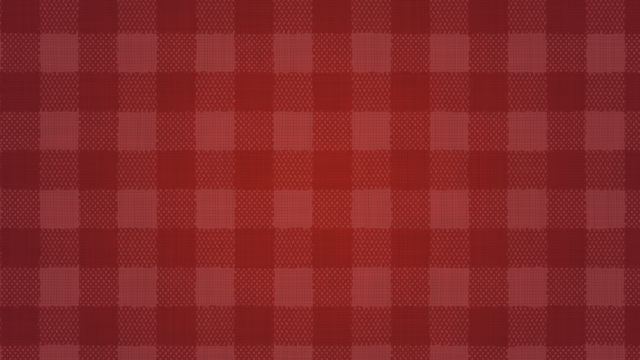
Reproduce this texture procedurally as a WebGL 1 fragment shader.

```glsl
precision highp float;
// Woven red gingham: light warp and weft bands cross on a dark ground.
// Crossed bands blend fully, while single bands show as staggered stitches
// from products of sines. A warm central glow and thread wear finish it.

uniform vec2 u_resolution;

const float PI = 3.14159265;
const float HALF_CHECK = 0.10835;               // band width, canvas height = 1
const vec2 BAND_ORIGIN = vec2(0.1105, -0.0680); // lower left of a light check
const vec2 WEFT_STITCHES = vec2(15.0, 13.0);    // half stitches per band
const vec2 WARP_STITCHES = vec2(17.0, 10.0);
const vec2 PLAIN_THREADS = vec2(14.0, 13.0);

const vec3 DARK_CENTER = vec3(0.580, 0.130, 0.105);
const vec3 DARK_EDGE = vec3(0.420, 0.105, 0.125);
const vec3 LIGHT_CENTER = vec3(0.655, 0.235, 0.220);
const vec3 LIGHT_EDGE = vec3(0.530, 0.205, 0.225);

float hash(vec2 p) {
  vec3 q = fract(vec3(p.xyx) * 0.1031);
  q += dot(q, q.yzx + 33.33);
  return fract((q.x + q.y) * q.z);
}

// Layered sines for slow wandering of threads, about -1 to 1.
float drift(vec2 p) {
  return 0.5 * sin(p.x * 2.3 + 1.7 * sin(p.y * 1.9))
       + 0.3 * sin(p.y * 4.1 + p.x * 1.3)
       + 0.2 * sin(p.x * 7.7 - p.y * 5.3);
}

// 1 inside light bands of unit width, 0 between them.
float band(float v, float shift) {
  float inside = 0.5 - abs(mod(v + 0.5, 2.0) - 1.0);
  return smoothstep(-0.025, 0.025, inside + shift);
}

// Small ragged offset of a band edge, one value per crossing thread.
float ragged(float thread, float side) {
  return 0.05 * (hash(vec2(floor(thread), floor(side) + 40.0)) - 0.5);
}

// Staggered stitches; slant tilts alternate rows in opposite directions.
float stitches(vec2 u, vec2 count, float slant) {
  vec2 t = u * count;
  t.x += slant * cos(PI * t.y);
  vec2 wave = sin(PI * t);
  float strength = 0.78 + 0.44 * hash(floor(t) + 90.0);
  return smoothstep(0.0, 0.6, wave.x * wave.y) * strength;
}

// Pin holes between the threads of a plain check.
float pinHoles(vec2 u, vec2 count) {
  vec2 t = u * count;
  vec2 gap = cos(PI * t);
  float hole = smoothstep(0.25, 0.9, gap.x * gap.x * gap.y * gap.y);
  return hole * (0.4 + 0.8 * hash(vec2(floor(t.x + 0.5), floor(u.y))));
}

vec3 cloth(vec2 p, vec2 center) {
  vec2 u = (p - BAND_ORIGIN) / HALF_CHECK;
  u += 0.018 * vec2(drift(u.yx * 0.6), drift(u * 0.6 + 5.0));

  // Light bands in each direction
  float warp = band(u.x, ragged(u.y * WEFT_STITCHES.y, u.x + 0.5));
  float weft = band(u.y, ragged(u.x * WARP_STITCHES.x, u.y + 0.5));
  float both = warp * weft;
  float warpOnly = warp - both;
  float weftOnly = weft - both;

  // Share of light yarn on the surface
  float light = both;
  light += warpOnly * (0.12 + 0.72 * stitches(u, WARP_STITCHES, 0.22));
  light += weftOnly * (0.12 + 0.72 * stitches(u, WEFT_STITCHES, 0.0));

  // Glow from the middle outward
  float edge = smoothstep(0.0, 0.95, length((p - center) * vec2(0.95, 1.1)));
  vec3 dark = mix(DARK_CENTER, DARK_EDGE, edge);
  vec3 pale = mix(LIGHT_CENTER, LIGHT_EDGE, edge);
  vec3 color = mix(dark, pale, light);

  // Holes, uneven yarn and faint patches of wear
  float plain = both + 0.6 * (1.0 - warp) * (1.0 - weft);
  color *= 1.0 - 0.13 * plain * pinHoles(u, PLAIN_THREADS);
  float yarn = hash(vec2(floor(u.x * WARP_STITCHES.x), floor(u.y)))
             + hash(vec2(floor(u.x), floor(u.y * WEFT_STITCHES.y) + 70.0));
  color *= 1.0 + 0.03 * (yarn - 1.0) + 0.012 * drift(u * 0.8);
  return color;
}

void main() {
  vec2 center = 0.5 * vec2(u_resolution.x / u_resolution.y, 1.0);
  vec3 color = vec3(0.0);
  // Average a 2 by 2 grid of samples for smooth edges
  for (int i = 0; i < 4; i++) {
    float n = float(i);
    vec2 offset = 0.5 * vec2(mod(n, 2.0), floor(n * 0.5)) - 0.25;
    color += cloth((gl_FragCoord.xy + offset) / u_resolution.y, center);
  }
  gl_FragColor = vec4(0.25 * color, 1.0);
}
```
